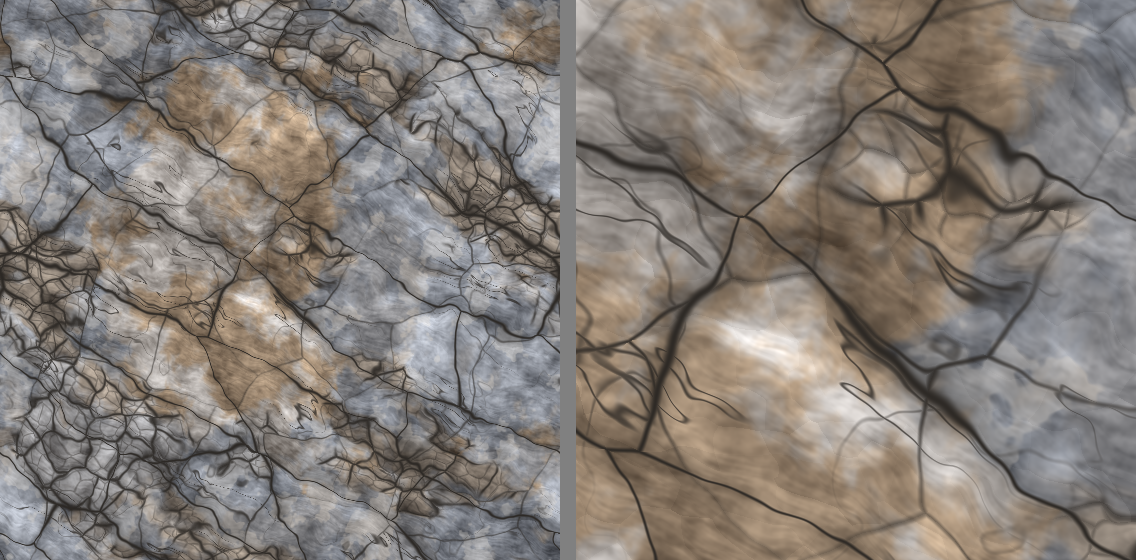
Left: the whole. Right: its middle third, enlarged.
Write a three.js fragment shader that draws this texture.

```glsl
// Seamless fractured rock face: slanted grey-blue and cream slabs, dark cracks, warm rubble.
varying vec2 vUv;

float hash(vec2 k) {
  return fract(sin(dot(k, vec2(1271.1, 3117.7))) * 43758.5453);
}

// Whole-number lattices map the unit tile onto itself; cells one tile apart share a key.
vec2 wrapKey(vec2 cell, mat2 m) {
  float det = abs(m[0][0] * m[1][1] - m[1][0] * m[0][1]);
  mat2 adjugate = mat2(m[1][1], -m[0][1], -m[1][0], m[0][0]);
  return floor(mod(adjugate * cell + 0.5, det)) / det;
}

float noise(vec2 p, mat2 m) {
  vec2 q = m * p;
  vec2 c = floor(q);
  vec2 f = q - c;
  f = f * f * f * (f * (f * 6.0 - 15.0) + 10.0);
  float low = mix(hash(wrapKey(c, m)), hash(wrapKey(c + vec2(1, 0), m)), f.x);
  float high = mix(hash(wrapKey(c + vec2(0, 1), m)), hash(wrapKey(c + 1.0, m)), f.x);
  return mix(low, high, f.y);
}

// Each octave turns and scales the lattice by a whole-number matrix, so it still wraps.
float fbm(vec2 p, mat2 m, int octaves) {
  float sum = 0.0, total = 0.0, amp = 0.5;
  for (int i = 0; i < 7; i++) {
    if (i >= octaves) break;
    sum += amp * noise(p, m);
    total += amp;
    amp *= 0.6;
    m = mat2(2, 1, -1, 2) * m;
  }
  return sum / total;
}

// Voronoi cell: xy = offset to its centre, z = canvas distance to its border, w = random id.
vec4 voronoi(vec2 p, mat2 m) {
  vec2 q = m * p;
  vec2 base = floor(q);
  vec2 first = vec2(9.0), second = vec2(9.0);
  float id = 0.0;
  for (int j = -1; j <= 1; j++) {
    for (int i = -1; i <= 1; i++) {
      vec2 c = base + vec2(i, j);
      vec2 key = wrapKey(c, m);
      vec2 d = c + 0.1 + 0.8 * vec2(hash(key + 0.13), hash(key + 0.71)) - q;
      if (dot(d, d) < dot(first, first)) {
        second = first;
        first = d;
        id = hash(key + 0.39);
      } else if (dot(d, d) < dot(second, second)) {
        second = d;
      }
    }
  }
  vec2 normal = normalize(second - first);
  return vec4(first, dot(0.5 * (first + second), normal) / length(normal * m), id);
}

// Thin dark line along the middle contour of a noise field.
float fissure(vec2 p, mat2 m, float width) {
  return 1.0 - smoothstep(0.0, width, abs(fbm(p, m, 4) - 0.5));
}

float relief(vec2 p, mat2 slant) {
  return fbm(p, 4.0 * slant, 5) + 0.6 * abs(fbm(p + 0.4, 3.0 * slant, 5) - 0.5);
}

void main() {
  vec2 p = vUv;
  mat2 even = mat2(1.0);
  mat2 slant = mat2(1, 2, -1, 3);
  mat2 strata = mat2(2, 8, -2, 12);
  vec2 warp = vec2(fbm(p, 5.0 * even, 4), fbm(p + 0.37, 5.0 * even, 4)) - 0.5;
  vec2 w = p + 0.065 * warp;

  // Broken pieces at four sizes
  vec4 slab = voronoi(w, 2.0 * slant);
  vec4 block = voronoi(w + 0.02 * warp.yx, mat2(5, 4, -4, 6));
  vec4 stone = voronoi(w + 0.03 * warp, mat2(15, 8, -9, 19));
  vec4 chip = voronoi(w, mat2(31, 23, -19, 43));

  // Where rubble, blue weathering and rust lie
  float patches = fbm(w + 0.6, 3.0 * even, 6);
  float broken = smoothstep(0.5, 0.6, fbm(w + 0.15, 2.0 * slant, 4) + 0.12 * (block.w - 0.5));
  float blue = smoothstep(0.45, 0.54, patches + 0.2 * (slab.w - 0.5) + 0.1 * (block.w - 0.5));
  blue *= 1.0 - 0.55 * broken;
  float joint = exp(-45.0 * slab.z);
  float rust = smoothstep(0.47, 0.66, fbm(w + 0.82, 8.0 * even, 5) + 0.07 * broken + 0.08 * joint);

  // Light from the upper left on facets and rough relief
  float height = relief(w, slant);
  float bump = height - relief(w + vec2(-0.002, 0.003), slant);
  float grain = fbm(p + 0.21, 30.0 * even, 4) - 0.5;
  float layers = fbm(w, strata, 5) - 0.5;
  float tone = 0.69 + 0.2 * (slab.w - 0.5) + 0.16 * (block.w - 0.5);
  tone += 2.0 * bump + 0.75 * grain + 0.45 * layers + 0.4 * (height - 0.57);
  tone -= 0.1 * slab.y + 0.08 * dot(block.xy, vec2(-0.5, 1.0));
  tone += (0.08 + 0.12 * broken) * (chip.w - 0.5 - 0.7 * chip.y);
  tone += broken * (0.4 * (stone.w - 0.5) - 0.2 * stone.y);

  // Rock colours
  vec3 cream = mix(vec3(0.32, 0.29, 0.265), vec3(0.83, 0.81, 0.795), tone);
  vec3 slate = mix(vec3(0.23, 0.24, 0.265), vec3(0.69, 0.71, 0.75), tone);
  vec3 color = mix(cream, slate, blue);
  float lichen = blue * smoothstep(0.54, 0.62, fbm(p + 0.5, 17.0 * even, 4));
  color = mix(color, vec3(0.76, 0.75, 0.74) * (0.8 + 0.3 * tone), 0.55 * lichen);
  color *= mix(vec3(1.0), vec3(0.93, 0.83, 0.71), rust * (1.0 - 0.7 * blue));

  // Soft shade in the joints, then sharp cracks of uneven width
  float uneven = noise(p, 11.0 * even);
  color *= 1.0 - (0.1 + 0.35 * uneven) * exp(-80.0 * slab.z) - 0.1 * exp(-130.0 * block.z);
  color *= 1.0 - 0.3 * broken * exp(-180.0 * stone.z);
  float crack = 0.95 * (1.0 - smoothstep(0.0, 0.0015 + 0.006 * uneven * uneven, slab.z));
  crack = max(crack, (0.1 + 0.75 * uneven) * (1.0 - smoothstep(0.0, 0.0028, block.z)));
  crack = max(crack, 0.8 * broken * (1.0 - smoothstep(0.0, 0.0045, stone.z)));
  crack = max(crack, 0.35 * broken * (1.0 - smoothstep(0.0, 0.0025, chip.z)));
  crack = max(crack, 0.5 * uneven * fissure(w + 0.3, 4.0 * even, 0.009));
  crack = max(crack, 0.75 * smoothstep(0.3, 0.7, uneven) * fissure(w + 0.7, strata, 0.016));
  color = mix(color, vec3(0.17, 0.155, 0.14), crack);
  gl_FragColor = vec4(clamp(color, 0.0, 1.0), 1.0);
}
```
